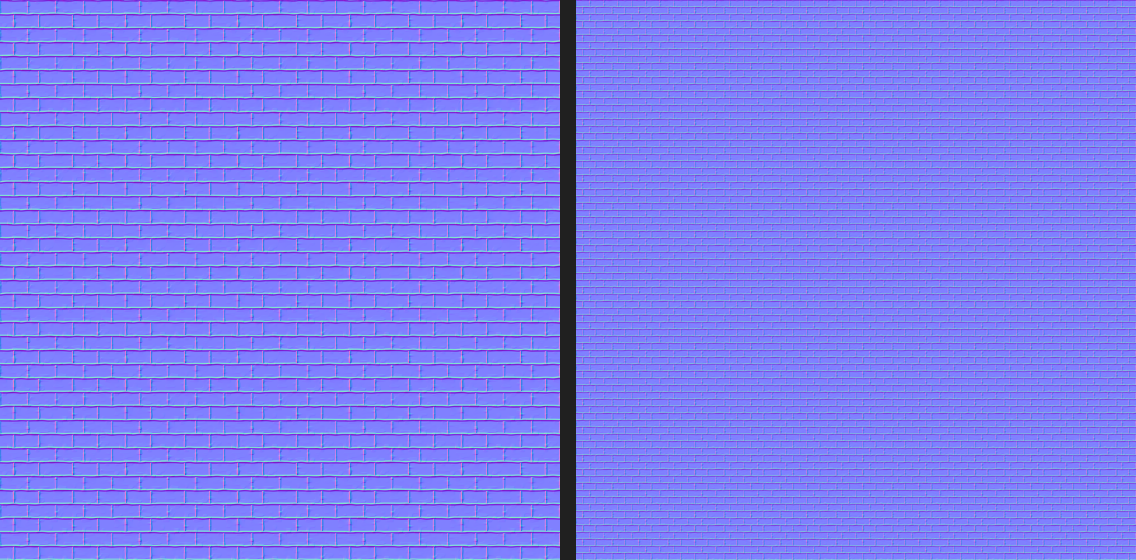
Left, the tile; right, the same tile 2 across and 2 down.
Give the GLSL for this texture map, as a Shadertoy shader.

```glsl
// Tangent-space normal map of a worn running-bond brick wall with thin grooves.

const float ROWS = 40.0;      // courses over the canvas; one course is one unit
const float PERIOD = 8.0;     // wear repeats every 8 courses and 4 bricks
const float BRICK = 2.0;      // regular brick length
const float BED_DEPTH = 0.10;
const int TAPS = 3;           // supersampling per axis

float hash(vec2 p) {
    vec3 q = fract(vec3(p.xyx) * 0.1031);
    q += dot(q, q.yzx + 33.33);
    return fract((q.x + q.y) * q.z);
}

// Value noise that wraps after the given number of cells.
float wrapNoise(vec2 p, vec2 cells, float seed) {
    vec2 i = floor(p), f = fract(p);
    f = f * f * (3.0 - 2.0 * f);
    vec2 a = mod(i, cells) + seed, b = mod(i + 1.0, cells) + seed;
    return mix(mix(hash(a), hash(vec2(b.x, a.y)), f.x),
               mix(hash(vec2(a.x, b.y)), hash(b), f.x), f.y);
}

float wear(vec2 p, vec2 frequency, float seed) {
    return wrapNoise(p * frequency, PERIOD * frequency, seed);
}

// Position of upright joint k; odd courses shift by half and vary in length.
float jointX(float k, float odd) {
    float m = mod(k, 4.0);
    float uneven = m == 1.0 ? -0.21 : (m == 2.0 ? 0.21 : 0.0);
    return BRICK * k + odd * (1.0 + uneven);
}

float groove(float d, float width, float depth) {
    return depth * (1.0 - smoothstep(0.0, width, d));
}

float jointDepth(float k, float row, float odd) {
    float variation = hash(vec2(mod(k, 4.0), mod(row, PERIOD)) + 71.0);
    return mix(0.035, 0.055, odd) + 0.025 * variation;
}

float wallHeight(vec2 p) {
    // Course and brick under the point
    float row = floor(p.y);
    float odd = mod(row, 2.0);
    float k = floor((p.x - odd) / BRICK);
    if (p.x < jointX(k, odd)) k -= 1.0;
    else if (p.x >= jointX(k + 1.0, odd)) k += 1.0;

    // Distances to the four wavering edges
    float waver = 0.05 * (wear(p, vec2(2.0, 3.0), 11.0) - 0.5);
    float left = p.x - jointX(k, odd) + waver;
    float right = jointX(k + 1.0, odd) - p.x + waver;
    float top = p.y - row + waver;
    float bottom = row + 1.0 - p.y - waver;

    // Bed joints and upright joints
    float bed = max(groove(top, 0.115, BED_DEPTH), groove(bottom, 0.10, BED_DEPTH));
    float upright = max(groove(left, 0.11, jointDepth(k, row, odd)),
                        groove(right, 0.09, jointDepth(k + 1.0, row, odd)));

    // Shallow chips gathered along the edges, mostly left and below
    float rim = max(exp(-7.0 * max(left, 0.0)), 0.7 * exp(-6.0 * max(bottom, 0.0)));
    rim = max(rim, 0.6 * exp(-8.0 * max(min(right, top), 0.0)));
    float chip = smoothstep(0.52, 0.8, wear(p, vec2(3.0, 5.0), 37.0));
    return -max(bed, upright) - 0.045 * chip * rim;
}

vec3 wallNormal(vec2 p, float reach) {
    vec2 e = vec2(reach, 0.0);
    vec2 slope = vec2(wallHeight(p + e.xy) - wallHeight(p - e.xy),
                      wallHeight(p + e.yx) - wallHeight(p - e.yx)) / (2.0 * reach);
    return normalize(vec3(-slope, 1.0));
}

void mainImage(out vec4 fragColor, in vec2 fragCoord) {
    vec3 sum = vec3(0.0);
    for (int j = 0; j < TAPS; j++) {
        for (int i = 0; i < TAPS; i++) {
            vec2 offset = (vec2(i, j) + 0.5) / float(TAPS) - 0.5;
            vec2 uv = (fragCoord + offset) / iResolution.xy;
            // Courses are counted downward from the top edge
            sum += wallNormal(vec2(uv.x, 1.0 - uv.y) * ROWS, 0.015);
        }
    }
    vec3 normal = sum / float(TAPS * TAPS);
    fragColor = vec4(0.5 + 0.5 * normal, 1.0);
}
```
